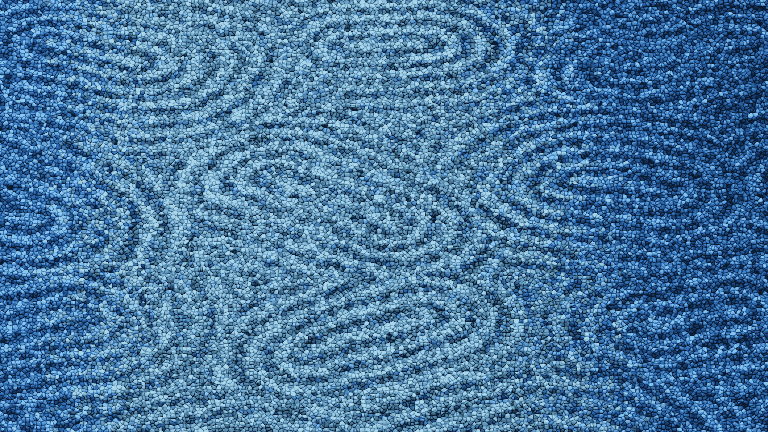
Write a WebGL 2 fragment shader that draws this texture.

```glsl
#version 300 es
precision highp float;

uniform vec2 u_resolution;
out vec4 outColor;

const vec2 SWIRL_SPACING = vec2(0.76, 0.41);
const vec2 SWIRL_ORIGIN = vec2(0.19, 0.28);
const float SWIRL_STRETCH = 1.5;
const float LOBE_LENGTH = 0.24;
const float OVERLAP = 0.15;
const float FURROW_WIDTH = 0.045;
const float FURROW_DEPTH = 0.185;
const vec2 GRAIN_DENSITY = vec2(104.0, 122.0);
const vec2 GRIT_DENSITY = vec2(185.0, 210.0);
const vec2 CLUMP_DENSITY = vec2(44.0, 56.0);
const float GRAIN_CONTRAST = 0.58;
const float GRIT_CONTRAST = 0.26;
const float GAP_CONTRAST = 0.50;
const float FACET_CONTRAST = 0.34;
const float BASE_TONE = 0.615;
const float TAU = 6.2832;

const vec3 SHADOW = vec3(0.04, 0.10, 0.18);
const vec3 SLATE = vec3(0.21, 0.37, 0.48);
const vec3 STEEL = vec3(0.37, 0.58, 0.73);
const vec3 PALE = vec3(0.60, 0.78, 0.87);
const vec3 NAVY = vec3(0.09, 0.25, 0.46);
const vec3 AZURE = vec3(0.20, 0.45, 0.72);
const vec3 SKY = vec3(0.46, 0.70, 0.88);

vec2 hash2(vec2 p) {
    vec3 h = fract(p.xyx * vec3(0.1031, 0.1030, 0.0973));
    h += dot(h, h.yzx + 33.33);
    return fract((h.xx + h.yz) * h.zy);
}

// Cellular noise: x = distance to the cell border, y = cell value,
// z = vertical position inside the cell, w = second cell value
vec4 grains(vec2 p) {
    vec2 cell = floor(p);
    float nearest = 9.0, second = 9.0, lift = 0.0;
    vec2 nearestId = cell;
    for (int j = -1; j <= 1; j++) {
        for (int i = -1; i <= 1; i++) {
            vec2 id = cell + vec2(i, j);
            vec2 offset = p - id - hash2(id + 17.0);
            float d = length(offset);
            if (d < nearest) {
                second = nearest;
                nearest = d;
                nearestId = id;
                lift = offset.y;
            } else {
                second = min(second, d);
            }
        }
    }
    vec2 value = hash2(nearestId + 91.0);
    return vec4(second - nearest, value.x, lift, value.y);
}

// Raked lobes on a staggered lattice: x = distance to the core of the
// winning lobe, y = margin to the runner-up
vec2 rakedSwirls(vec2 q) {
    float row = floor((q.y - SWIRL_ORIGIN.y) / SWIRL_SPACING.y + 0.5);
    float best = 9.0, second = 9.0, ring = 0.0;
    for (int j = -1; j <= 1; j++) {
        float y = row + float(j);
        float stagger = 0.5 * mod(y, 2.0);
        float column = floor((q.x - SWIRL_ORIGIN.x) / SWIRL_SPACING.x - stagger + 0.5);
        for (int i = -2; i <= 2; i++) {
            vec2 id = vec2(column + float(i), y);
            vec2 jitter = hash2(id + 53.0) - 0.5;
            vec2 rnd = hash2(id + 29.0);
            vec2 center = SWIRL_ORIGIN
                + (id + vec2(stagger, 0.0) + jitter * vec2(0.2, 0.15)) * SWIRL_SPACING;
            vec2 v = (q - center) / vec2(SWIRL_STRETCH, 1.0);
            float side = rnd.x < 0.6 ? -1.0 : 1.0;
            vec2 dir = normalize(vec2(side, -0.15 - 0.6 * rnd.y));
            float reach = LOBE_LENGTH * (0.4 + 0.6 * rnd.y);
            float d = length(v - dir * clamp(dot(v, dir), 0.0, reach));
            float score = d + OVERLAP * (jitter.x + jitter.y);
            if (score < best) {
                second = best;
                best = score;
                ring = d;
            } else {
                second = min(second, score);
            }
        }
    }
    return vec2(ring, second - best);
}

vec3 ramp(float t, vec3 a, vec3 b, vec3 c, vec3 d) {
    t = clamp(t, 0.0, 1.1) * 3.0;
    vec3 low = mix(a, b, min(t, 1.0));
    vec3 mid = mix(low, c, clamp(t - 1.0, 0.0, 1.0));
    return mix(mid, d, max(t - 2.0, 0.0));
}

void main() {
    vec2 p = gl_FragCoord.xy / u_resolution.y;
    float across = gl_FragCoord.x / u_resolution.x;
    vec4 grain = grains(p * GRAIN_DENSITY);
    vec4 grit = grains(p * GRIT_DENSITY + 31.0);
    vec4 clump = grains(p * CLUMP_DENSITY + 7.0);

    // Ground plane, compressed with distance and gently wavering
    vec2 ground = vec2(p.x, p.y * (1.0 + 0.25 * p.y));
    ground += 0.010 * sin(ground.yx * vec2(13.0, 9.0) + vec2(1.0, 4.0));
    ground += 0.003 * sin(ground.yx * vec2(37.0, 29.0) + vec2(3.0, 0.5));

    // Furrows, fading where two lobes meet
    vec2 swirl = rakedSwirls(ground);
    float ring = swirl.x + 0.007 * (grain.w - 0.5);
    float crest = sin(TAU * ring / FURROW_WIDTH + 1.0);
    float wear = 0.9 + 0.25 * sin(ground.x * 7.0 + 2.0 * sin(ground.y * 6.0));
    float furrow = crest * (1.15 - 0.15 * crest * crest) * wear;
    furrow *= smoothstep(-0.004, 0.014, swirl.y);

    // Tone from light, furrows and gravel
    vec2 fromGlow = vec2(across - 0.32, 0.5 * (p.y - 0.72));
    float glow = exp(-5.0 * dot(fromGlow, fromGlow));
    float farSide = smoothstep(0.55, 1.1, across + 0.12 * (p.y - 0.5));
    float tone = BASE_TONE + 0.14 * (glow - 0.6) - 0.17 * farSide * (0.3 + 0.7 * p.y);
    tone += FURROW_DEPTH * furrow;
    tone += GRAIN_CONTRAST * (grain.y - 0.5) + FACET_CONTRAST * grain.z;
    tone += GRIT_CONTRAST * (grit.y - 0.5);
    tone += GAP_CONTRAST * (smoothstep(0.0, 0.38, grain.x) - 0.64);
    tone += 0.12 * (clump.y - 0.5);

    // Slate in the middle, saturated blue toward the sides and in furrows
    float nearSide = 0.6 * smoothstep(0.24, -0.04, across);
    float blue = max(farSide, nearSide) + 0.22 - 0.07 * furrow + 0.5 * (grain.w - 0.5);
    vec3 cool = ramp(tone, SHADOW, SLATE, STEEL, PALE);
    vec3 vivid = ramp(tone, SHADOW, NAVY, AZURE, SKY);
    outColor = vec4(mix(cool, vivid, smoothstep(0.28, 0.58, blue)), 1.0);
}
```
